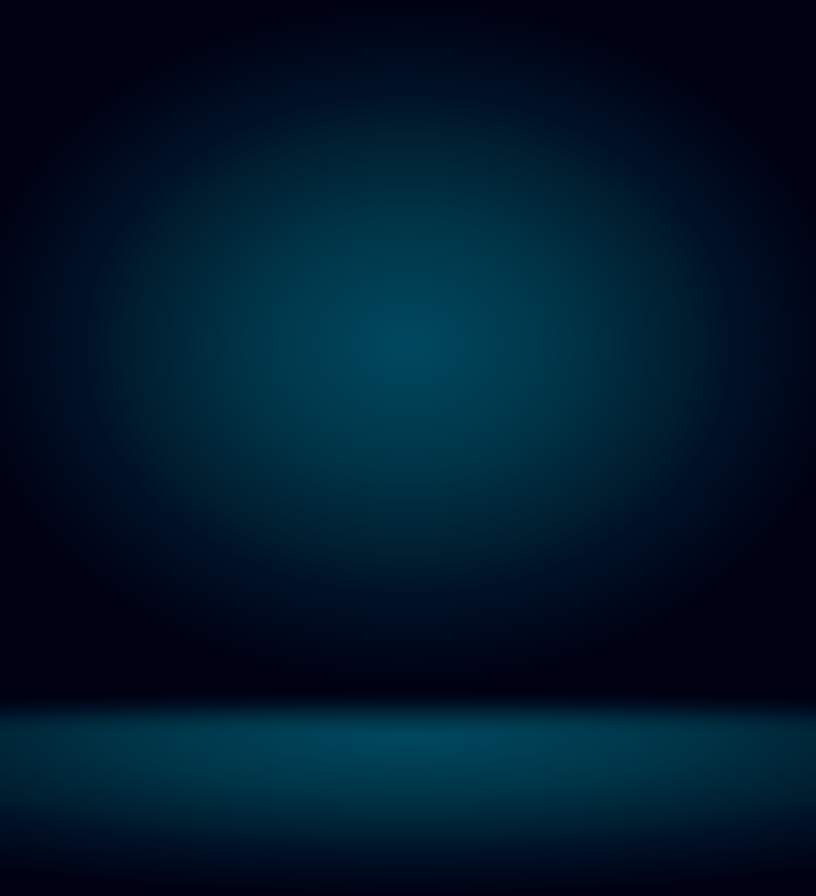
Reproduce this background procedurally as a WebGL 1 fragment shader.

```glsl
precision highp float;
// An empty studio: a wide oval glow on a dark wall above a lit strip of floor.
// Both lights are elliptical distances sent through one teal-to-navy ramp;
// the floor light falls off sharply upward and slowly downward.

#define WALL_CENTER vec2(0.5, 0.616)
#define WALL_RADIUS vec2(0.54, 0.380)
#define FLOOR_CENTER vec2(0.5, 0.180)
#define FLOOR_WIDTH 0.94
#define FLOOR_RISE 0.046
#define FLOOR_DROP 0.178

uniform vec2 u_resolution;

const vec3 TEAL = vec3(0.0, 0.285, 0.375);
const vec3 DEEP_TEAL = vec3(0.0, 0.205, 0.280);
const vec3 BLUE = vec3(0.0, 0.112, 0.182);
const vec3 NAVY = vec3(0.0, 0.066, 0.152);
const vec3 NIGHT = vec3(0.0, 0.008, 0.075);

// Light colour from the core (0) to the rim (1) of a glow.
vec3 glowRamp(float t) {
  vec3 color = mix(TEAL, DEEP_TEAL, clamp(t / 0.36, 0.0, 1.0));
  color = mix(color, BLUE, clamp((t - 0.36) / 0.28, 0.0, 1.0));
  color = mix(color, NAVY, clamp((t - 0.64) / 0.10, 0.0, 1.0));
  return mix(color, NIGHT, clamp((t - 0.74) / 0.26, 0.0, 1.0));
}

void main() {
  vec2 uv = gl_FragCoord.xy / u_resolution;

  // Wall glow
  float wallDistance = length((uv - WALL_CENTER) / WALL_RADIUS);

  // Floor glow, with separate reach above and below its centre
  vec2 floorOffset = uv - FLOOR_CENTER;
  float floorReach = floorOffset.y > 0.0 ? FLOOR_RISE : FLOOR_DROP;
  float floorDistance = length(floorOffset / vec2(FLOOR_WIDTH, floorReach));

  // The nearer light wins
  vec3 color = max(glowRamp(wallDistance), glowRamp(floorDistance));
  gl_FragColor = vec4(color, 1.0);
}
```
